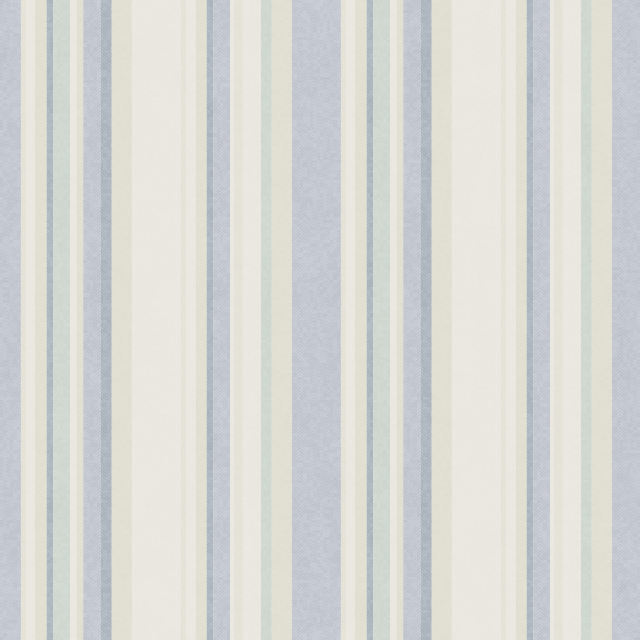
Reproduce this pattern procedurally as a WebGL 1 fragment shader.

```glsl
precision highp float;
uniform vec2 u_resolution;

// Colours: rgb plus the strength of the woven texture
#define BLUE  vec4(0.770, 0.784, 0.816, 1.0)
#define SLATE vec4(0.690, 0.722, 0.758, 1.2)
#define MINT  vec4(0.815, 0.848, 0.818, 0.6)
#define BEIGE vec4(0.882, 0.876, 0.824, 0.3)
#define PALE  vec4(0.898, 0.886, 0.848, 0.25)
#define CREAM vec4(0.916, 0.908, 0.880, 0.2)
#define REPEATS 2.0
#define SPAN 384.0      // stripe units in one repeat
#define THREADS 192.0   // threads across the canvas
#define CHEVRONS 48.0   // herringbone zigzags across the canvas
#define TWILL 0.016
#define SPECKLE 0.030

float hash(vec2 p) {
  vec3 q = fract(vec3(p.xyx) * 0.1031);
  q += dot(q, q.yzx + 33.33);
  return fract((q.x + q.y) * q.z);
}

// Value noise that wraps after the given number of cells
float wrappedNoise(vec2 uv, vec2 cells) {
  vec2 p = uv * cells;
  vec2 i = floor(p);
  vec2 f = fract(p);
  f = f * f * (3.0 - 2.0 * f);
  vec2 a = mod(i, cells);
  vec2 b = mod(i + 1.0, cells);
  return mix(mix(hash(a), hash(vec2(b.x, a.y)), f.x),
             mix(hash(vec2(a.x, b.y)), hash(b), f.x), f.y);
}

// Lays a stripe from left to right over the cloth
void stripe(inout vec4 cloth, float x, float left, float right, vec4 dye) {
  float soft = max(0.6, 0.5 * REPEATS * SPAN / u_resolution.x);
  float cover = smoothstep(left - soft, left + soft, x)
              - smoothstep(right - soft, right + soft, x);
  cloth = mix(cloth, dye, cover);
}

vec4 stripes(float x) {
  vec4 cloth = BLUE;
  stripe(cloth, x, 25.0, 350.0, CREAM);

  // Narrow group left of the wide cream ground
  stripe(cloth, x, 25.0, 31.0, PALE);
  stripe(cloth, x, 42.0, 56.0, BEIGE);
  stripe(cloth, x, 56.0, 64.0, SLATE);
  stripe(cloth, x, 64.0, 84.0, MINT);
  stripe(cloth, x, 92.0, 100.0, BEIGE);
  stripe(cloth, x, 100.0, 121.0, BLUE);
  stripe(cloth, x, 121.0, 134.0, SLATE);
  stripe(cloth, x, 134.0, 158.0, BEIGE);

  // Narrow group right of it
  stripe(cloth, x, 217.0, 223.0, PALE);
  stripe(cloth, x, 235.0, 248.0, BEIGE);
  stripe(cloth, x, 248.0, 256.0, SLATE);
  stripe(cloth, x, 256.0, 276.0, BLUE);
  stripe(cloth, x, 281.0, 291.0, PALE);
  stripe(cloth, x, 313.0, 326.0, MINT);
  stripe(cloth, x, 326.0, 350.0, BEIGE);
  return cloth;
}

// Herringbone twill, pale thread specks and soft mottling
float weave(vec2 uv) {
  float zigzag = abs(fract(uv.x * CHEVRONS) - 0.5) * 4.0;
  float twill = sin(6.2832 * (uv.y * THREADS + zigzag));
  float speck = hash(floor(uv * THREADS)) - 0.5;
  float mottle = wrappedNoise(uv, vec2(40.0, 24.0)) - 0.5;
  return TWILL * twill + SPECKLE * speck + 0.016 * mottle;
}

void main() {
  vec2 uv = gl_FragCoord.xy / u_resolution;
  vec4 cloth = stripes(fract(uv.x * REPEATS) * SPAN);
  gl_FragColor = vec4(cloth.rgb + cloth.a * weave(uv), 1.0);
}
```
